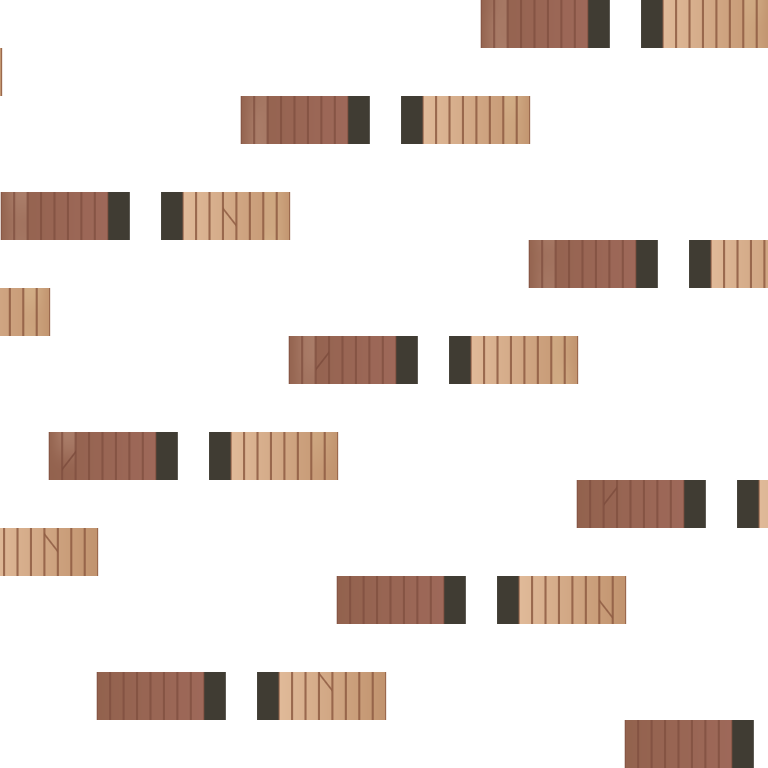
This pattern is drawn by a Shadertoy shader. Its source:

```glsl
float hash(vec2 p) {
    return fract(sin(dot(p, vec2(127.1, 311.7))) * 43758.5453);
}

float noise(vec2 p) {
    vec2 i = floor(p), f = fract(p);
    f = f * f * (3.0 - 2.0 * f);
    return mix(mix(hash(i), hash(i + vec2(1, 0)), f.x),
               mix(hash(i + vec2(0, 1)), hash(i + vec2(1, 1)), f.x), f.y);
}

// Coverage of the inside of an edge; positive distances lie inside
float cover(float dist, float px) {
    return clamp(dist / px + 0.5, 0.0, 1.0);
}

// Diagonal split across one randomly chosen slat
float crack(float slat, float y, vec2 id, float px) {
    float along = slat - 1.0 - floor(4.0 * hash(id + 3.7));
    float base = mix(-0.1, 0.75, hash(id + 8.3));
    float dist = abs(y - base - 0.36 * along) * 0.61;
    float within = step(0.0, along) * step(along, 1.0);
    return cover(0.018 - dist, px) * within * step(0.45, hash(id));
}

void mainImage(out vec4 fragColor, in vec2 fragCoord) {
    vec2 p = 16.0 * fragCoord / iResolution.y;
    float px = 16.0 / iResolution.y;

    // Each row holds one pair per 27 units, stepped 11 units from row to row
    float row = floor(p.y);
    float y = fract(p.y);
    float shifted = p.x - 2.53 + 11.0 * row;
    float x = mod(shifted, 27.0) - 13.5;
    float side = step(0.0, x);
    vec2 id = vec2(row + 17.0 * side, floor(shifted / 27.0));

    // Slats are counted inward from the outer end of each mirrored piece
    float slat = (3.015 - abs(x)) / 0.28;
    float inward = clamp(slat / 8.0, 0.0, 1.0);
    vec3 red = mix(vec3(0.575, 0.385, 0.305), vec3(0.620, 0.410, 0.350), inward);
    vec3 tan_ = mix(vec3(0.755, 0.575, 0.430), vec3(0.880, 0.730, 0.600), inward);
    vec3 color = mix(red, tan_, side);

    // Bleached outer slats, fading out lower down
    float bleach = smoothstep(-0.3, 1.4, slat) * cover((2.0 - slat) * 0.28, px);
    bleach *= smoothstep(6.1, 7.0, p.y) * mix(0.35, 1.0, noise(p * 1.5));
    color = mix(color, mix(vec3(0.70, 0.53, 0.45), vec3(0.84, 0.71, 0.55), side), 0.8 * bleach);

    // Seams and cracks
    vec3 seamColor = mix(vec3(0.49, 0.30, 0.24), vec3(0.56, 0.36, 0.26), side);
    float seam = cover(0.022 - abs(fract(slat + 0.5) - 0.5) * 0.28, px);
    color = mix(color, seamColor, seam * mix(0.7, 0.85, side));
    color = mix(color, seamColor, 0.85 * crack(slat, y, id, px));

    // Dark cap on the inner end
    color = mix(color, vec3(0.25, 0.235, 0.20), cover((slat - 8.0) * 0.28, px));

    float piece = cover(1.345 - abs(abs(x) - 1.67), px) * cover(0.5 - abs(y - 0.5), px);
    fragColor = vec4(mix(vec3(1.0), color, piece), 1.0);
}
```
